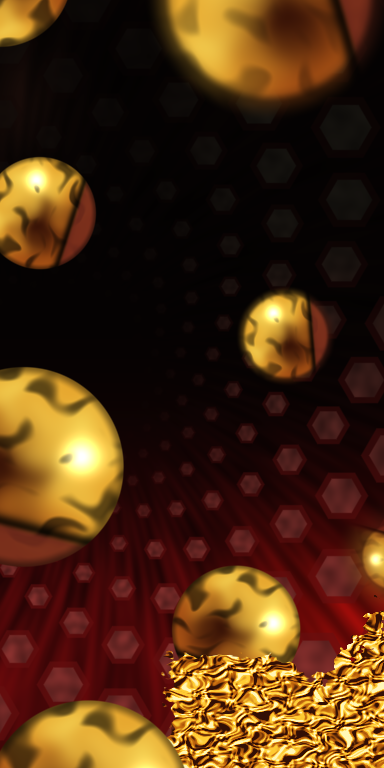
This background is drawn by a Shadertoy shader. Its source:

```glsl
// Polished gold balls float before a dark red tunnel of hexagonal columns, over crumpled foil.
// The columns are a brick lattice in log-polar space; balls are shaded discs with warped
// reflections; the foil is embossed gradient noise. Space: x 0..1, y 0..2, origin lower left.

const vec3 BROWN = vec3(0.20, 0.06, 0.02);
const vec3 AMBER = vec3(0.66, 0.32, 0.08);
const vec3 GOLD = vec3(0.90, 0.64, 0.17);
const vec3 PALE = vec3(0.99, 0.91, 0.40);
const vec3 GLASS = vec3(0.45, 0.16, 0.11);

vec2 hashGradient(vec2 cell) {
    float a = fract(sin(dot(cell, vec2(127.1, 311.7))) * 4375.85) * 6.2832;
    return vec2(cos(a), sin(a));
}

float gradientNoise(vec2 p) {
    vec2 i = floor(p), f = p - i;
    vec2 u = f * f * f * (f * (f * 6.0 - 15.0) + 10.0);
    vec2 e = vec2(1.0, 0.0);
    float a = dot(hashGradient(i), f);
    float b = dot(hashGradient(i + e.xy), f - e.xy);
    float c = dot(hashGradient(i + e.yx), f - e.yx);
    float d = dot(hashGradient(i + e.xx), f - e.xx);
    return mix(mix(a, b, u.x), mix(c, d, u.x), u.y);
}

float blob(vec2 p, vec2 center, float width) {
    vec2 q = (p - center) / width;
    return exp(-dot(q, q));
}

float hexDistance(vec2 q, float radius) {
    q = abs(q);
    return max(q.y, q.y * 0.5 + q.x * 0.866) - radius * 0.866;
}

// Dark red haze with columns receding towards the vanishing point
vec3 tunnel(vec2 p, float pixel) {
    const vec2 VANISH = vec2(0.156, 1.01);
    const float STEP = 0.225, ROW = 0.195, SHEAR = 0.25;
    float low = 1.0 - smoothstep(0.25, 1.35, p.y);
    vec3 color = mix(vec3(0.018, 0.008, 0.007), vec3(0.29, 0.025, 0.03), low * low);
    color += vec3(0.22, 0.015, 0.0) * blob(p, vec2(0.88, 0.36), 0.25);
    color += vec3(0.06, 0.03, 0.02) * blob(p, vec2(0.0, 1.75), 0.16);

    vec2 d = p - VANISH;
    float dist = max(length(d), 0.001);
    float depth = log(dist);
    float angle = atan(d.y, d.x) + SHEAR * (depth + 0.45) + 0.14;
    float reach = smoothstep(0.2, 0.55, dist);
    float streak = gradientNoise(vec2(angle * 22.0, depth * 2.5));
    color *= 1.0 + 0.75 * reach * streak;

    // Nearest column head, mapped back to the canvas
    float row = floor(angle / ROW + 0.5);
    float shift = 0.5 * mod(row, 2.0) + 0.47;
    float headDepth = (floor(depth / STEP - shift + 0.5) + shift) * STEP;
    float headAngle = row * ROW - SHEAR * (headDepth + 0.45) - 0.14;
    float headDist = exp(headDepth);
    vec2 q = d - headDist * vec2(cos(headAngle), sin(headAngle));
    float radius = headDist * mix(0.055, 0.092, smoothstep(0.4, 0.9, headDist));
    float outer = hexDistance(q, radius);
    float inner = hexDistance(q, radius * 0.74);
    float bright = 1.0 - smoothstep(0.35, 1.5, p.y);
    float seen = reach * mix(0.35, 1.0, max(smoothstep(0.35, 0.75, p.x), bright));
    vec3 side = mix(vec3(0.06, 0.018, 0.015), vec3(0.40, 0.06, 0.06), bright);
    vec3 face = mix(vec3(0.075, 0.07, 0.055), vec3(0.44, 0.17, 0.16), bright);
    face *= 1.0 + 0.5 * gradientNoise(q / radius * 1.7 + row);
    color = mix(color, side, 0.6 * seen * (1.0 - smoothstep(-pixel, pixel, outer)));
    return mix(color, face, 0.85 * seen * (1.0 - smoothstep(-pixel, pixel, inner)));
}

// Reflections on a unit disc; tilt turns the whole pattern
vec3 goldBall(vec2 n, float tilt, float detail) {
    float c = cos(tilt), s = sin(tilt);
    vec2 m = mat2(c, -s, s, c) * n;
    vec2 w = m + 0.3 * detail * vec2(gradientNoise(m * 2.3 + 3.0), gradientNoise(m * 2.3 + 17.0));
    vec3 color = mix(AMBER, GOLD, smoothstep(-0.8, 0.4, w.x + 0.7 * w.y));
    color = mix(color, PALE, 0.75 * blob(w, vec2(0.5, 0.15), 0.42));
    color = mix(color, PALE, 0.5 * blob(w, vec2(-0.1, 0.75), 0.27));
    color = mix(color, BROWN, 0.95 * blob(w, vec2(-0.28, -0.08), 0.4));
    color *= 1.0 - 0.6 * detail * smoothstep(0.05, 0.45, gradientNoise(w * vec2(2.5, 4.0) + 8.0));
    // Translucent cap below a dark seam
    float seam = -0.6 - 0.25 * m.x - m.y;
    color *= 1.0 - 0.8 * exp(-seam * seam / 0.006);
    color = mix(color, GLASS, 0.85 * smoothstep(0.0, 0.08, seam));
    color += vec3(0.8, 0.8, 0.7) * blob(m, vec2(0.58, 0.1), 0.15);
    return color * mix(1.0, 0.55, smoothstep(0.8, 1.0, dot(n, n)));
}

// Crumpled metal: directional difference of warped noise
vec3 foil(vec2 p) {
    vec2 q = p * vec2(32.0, 44.0);
    q += 1.3 * vec2(gradientNoise(q * 0.6), gradientNoise(q * 0.6 + 31.0));
    vec2 light = vec2(-0.22, 0.3);
    float relief = gradientNoise(q + light) - gradientNoise(q);
    relief += 0.7 * (gradientNoise(q * 2.3 + light * 1.5) - gradientNoise(q * 2.3));
    float v = 0.47 + 1.15 * relief;
    vec3 color = mix(BROWN, vec3(0.76, 0.40, 0.05), smoothstep(0.05, 0.42, v));
    color = mix(color, vec3(1.0, 0.80, 0.20), smoothstep(0.42, 0.7, v));
    return mix(color, vec3(1.0, 0.97, 0.72), smoothstep(0.75, 1.0, v));
}

float foilCover(vec2 p, float pixel) {
    float top = 0.29 - 0.05 * smoothstep(0.7, 0.83, p.x) + 0.15 * smoothstep(0.83, 1.0, p.x);
    float inside = min(top - p.y, (p.x - 0.44) * 0.8);
    float ragged = gradientNoise(p * vec2(22.0, 34.0)) + 0.6 * gradientNoise(p * vec2(55.0, 80.0));
    float edge = inside + ragged * mix(0.03, 0.11, smoothstep(0.8, 0.95, p.x));
    return smoothstep(-pixel, pixel * 2.0, edge);
}

void mainImage(out vec4 fragColor, in vec2 fragCoord) {
    float pixel = 2.0 / iResolution.y;
    vec2 p = fragCoord * pixel;
    vec3 color = tunnel(p, pixel);

    // Balls: center, radius, tilt; with matching edge softness
    vec4 balls[8] = vec4[8](
        vec4(0.0, 2.065, 0.187, 3.1), vec4(0.703, 2.01, 0.28, 2.1),
        vec4(0.104, 1.445, 0.146, 1.5), vec4(0.745, 1.125, 0.115, 1.9),
        vec4(0.062, 0.784, 0.26, 0.0), vec4(1.03, 0.55, 0.09, 3.1),
        vec4(0.615, 0.36, 0.167, 0.0), vec4(0.23, -0.09, 0.266, 0.1));
    float softness[8] = float[8](0.0, 0.045, 0.0, 0.014, 0.0, 0.07, 0.0, 0.0);
    for (int i = 0; i < 8; i++) {
        vec2 n = (p - balls[i].xy) / balls[i].z;
        float blur = softness[i] + pixel;
        float cover = 1.0 - smoothstep(-blur, blur, (length(n) - 1.0) * balls[i].z);
        float detail = 1.0 / (1.0 + 25.0 * softness[i]);
        color = mix(color, goldBall(n, balls[i].w, detail), cover);
        if (i == 6) color = mix(color, foil(p), foilCover(p, pixel));
    }
    fragColor = vec4(clamp(color, 0.0, 1.0), 1.0);
}
```
